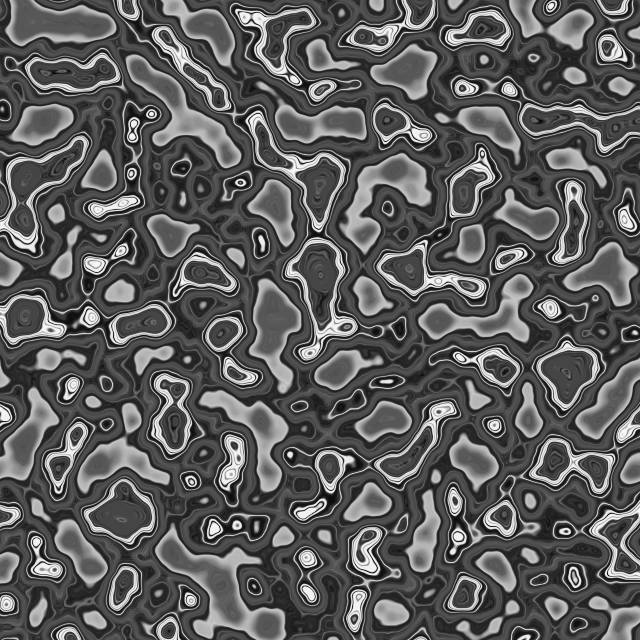
Give the GLSL for this texture, as a WebGL 2 fragment shader.

```glsl
#version 300 es
precision highp float;
// Grey marbled contours: pale blobs and white-ringed dark islands on fine level lines.

uniform vec2 u_resolution;
out vec4 fragColor;

float hash(vec2 p) {
    uvec2 q = uvec2(ivec2(p)) * uvec2(1597u, 3812u) + 77u;
    uint h = (q.x ^ (q.y * 2741u)) * 668265u;
    h = (h ^ (h >> 15)) * 739391u;
    h = (h ^ (h >> 13)) * 974711u;
    return float((h ^ (h >> 16)) & 65535u) / 65536.0;
}

float cornerSlope(vec2 cell, vec2 offset) {
    float angle = 6.2832 * hash(cell);
    return dot(vec2(cos(angle), sin(angle)), offset);
}

float gradientNoise(vec2 p) {
    vec2 i = floor(p), f = fract(p), e = vec2(1, 0);
    vec2 s = f * f * f * (f * (f * 6.0 - 15.0) + 10.0);
    float low = mix(cornerSlope(i, f), cornerSlope(i + e, f - e), s.x);
    float high = mix(cornerSlope(i + e.yx, f - e.yx), cornerSlope(i + 1.0, f - 1.0), s.x);
    return mix(low, high, s.y);
}

// Random tone per height, centred on zero; fades out where too dense to resolve.
float levelLines(float height, float frequency, float slope) {
    float x = height * frequency + 300.0, f = fract(x), i = floor(x);
    float tone = mix(hash(vec2(i, 5)), hash(vec2(i + 1.0, 5)), f * f * (3.0 - 2.0 * f));
    return (tone - 0.5) * (1.0 - smoothstep(0.4, 1.1, slope * frequency));
}

// Soft line along one height, never thinner than the pixel footprint.
float contour(float height, float level, float width, float slope) {
    float w = max(width, 0.6 * slope);
    float d = (height - level) / w;
    return exp(-d * d) * width / w;
}

float above(float height, float level, float softness, float slope) {
    float w = max(softness, 0.7 * slope);
    return smoothstep(level - w, level + w, height);
}

void main() {
    vec2 uv = gl_FragCoord.xy / min(u_resolution.x, u_resolution.y);

    // Height field, scaled to about unit deviation
    float height = gradientNoise(uv * 13.0 + 40.0);
    height += 0.27 * gradientNoise(uv * 27.0 + 91.3);
    height += 0.05 * gradientNoise(uv * 58.0 + 170.7);
    height /= 0.215;
    float slope = length(vec2(dFdx(height), dFdy(height)));

    float lines = levelLines(height, 11.0, slope)
                + 0.8 * levelLines(height, 24.0, slope)
                + 0.5 * levelLines(height, 50.0, slope);

    // Dark ground, lighter on the middle heights
    float ground = 0.21 + 0.11 * contour(height, 0.05, 0.33, slope);
    ground -= 0.09 * contour(height, 0.72, 0.14, slope);
    ground -= 0.13 * contour(height, -0.83, 0.12, slope);
    ground -= 0.06 * contour(height, -0.38, 0.10, slope);
    ground *= 1.0 + 0.95 * lines;
    ground += 0.62 * contour(height, -0.58, 0.055, slope);
    ground += 0.16 * contour(height, 0.42, 0.035, slope);

    // Pale blobs: bright rim sinking to a grey core
    float blob = mix(0.77, 0.34, smoothstep(0.95, 1.95, height)) + 0.07 * lines;
    float shade = mix(ground, blob, above(height, 0.92, 0.10, slope));

    // White rings cut by thin black lines
    float ring = 0.95 + 0.06 * lines;
    ring -= 0.85 * contour(height, -1.09, 0.032, slope);
    ring -= 0.40 * contour(height, -1.29, 0.022, slope);
    shade = mix(ring, shade, above(height, -0.95, 0.04, slope));

    // Dark islands inside the rings
    float island = 0.17 + 0.10 * smoothstep(-1.5, -2.0, height);
    island *= 1.0 + 1.2 * lines;
    island += 0.35 * contour(height, -1.58, 0.025, slope);
    shade = mix(island, shade, above(height, -1.43, 0.05, slope));

    fragColor = vec4(vec3(clamp(shade, 0.0, 1.0)), 1.0);
}
```
